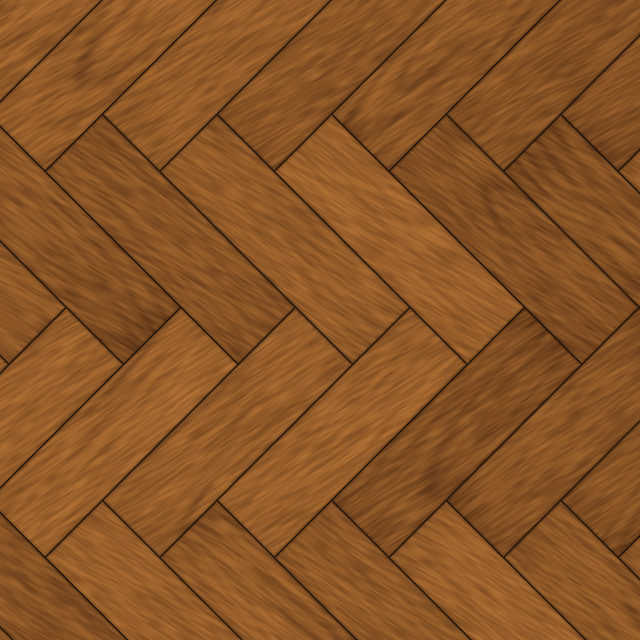
Write a Shadertoy shader that draws this texture.

```glsl
const float PLANK_WIDTH = 0.1266;  // fraction of the canvas height
const float PLANK_RATIO = 3.37;    // plank length over width
const float JOINT_HALF_WIDTH = 0.009;
const vec2 ANCHOR = vec2(0.160, 0.8216);
const vec3 DARK_WOOD = vec3(0.36, 0.203, 0.085);
const vec3 LIGHT_WOOD = vec3(0.70, 0.445, 0.205);
const vec3 JOINT_COLOR = vec3(0.12, 0.07, 0.03);

struct Plank {
    vec2 local;  // x along the plank, y across it, in plank widths
    vec2 id;
};

float hash(vec2 p) {
    vec3 q = fract(p.xyx * 0.1031);
    q += dot(q, q.yzx + 33.33);
    return fract((q.x + q.y) * q.z);
}

float noise(vec2 p) {
    vec2 cell = floor(p);
    vec2 f = fract(p);
    f = f * f * (3.0 - 2.0 * f);
    float low = mix(hash(cell), hash(cell + vec2(1, 0)), f.x);
    float high = mix(hash(cell + vec2(0, 1)), hash(cell + vec2(1, 1)), f.x);
    return mix(low, high, f.y);
}

// p.x runs down to the right, p.y up to the right
Plank herringbone(vec2 p, float ratio) {
    float row = floor((p.x - p.y) / (2.0 * ratio));
    vec2 q = p - row * ratio * vec2(1, -1);

    // Falling planks
    float column = floor(q.y) + 1.0;
    vec2 falling = q - column + vec2(0, 1);
    if (falling.x >= 0.0 && falling.x <= ratio)
        return Plank(falling, vec2(column, row));

    // Rising planks belong to this row or the one below
    float below = step(0.5 * ratio, q.x - q.y);
    q -= below * ratio * vec2(1, -1);
    column = floor(q.x);
    return Plank((q - column).yx, vec2(column + 41.0, row + below + 17.0));
}

// Short slanted strokes along the wood
float fineGrain(vec2 p, vec2 offset) {
    float bend = 0.16 * noise(p * vec2(0.6, 1.0) + offset);
    vec2 q = vec2(p.x, p.y - 0.22 * p.x + bend);
    float broad = noise(q * vec2(3.0, 20.0) + offset);
    float thin = noise(q * vec2(5.5, 40.0) + offset.yx);
    return 0.35 * broad + 0.65 * thin - 0.5;
}

// Long arched growth rings that fade in and out in patches
float growthRings(vec2 p, vec2 offset, float ratio) {
    vec2 center = vec2(ratio * hash(offset), hash(offset + 5.0) * 1.4 - 0.2);
    float radius = length((p - center) * vec2(0.22, 1.0));
    float warp = noise(p * vec2(0.9, 2.0) + offset);
    float ring = 0.5 + 0.5 * sin(34.0 * radius + 5.0 * warp);
    float patchiness = smoothstep(0.25, 0.8, noise(p * vec2(0.9, 1.5) + offset.yx));
    return ring * ring * patchiness;
}

vec3 woodColor(Plank plank, float ratio) {
    vec2 p = plank.local;
    vec2 offset = 90.0 * vec2(hash(plank.id + 3.7), hash(plank.id + 61.3));
    float ringStrength = mix(0.03, 0.27, smoothstep(0.3, 0.9, hash(plank.id + 23.0)));
    float endDistance = min(p.x, ratio - p.x);

    float tone = 0.61 + 0.30 * (hash(plank.id + 9.0) - 0.5);
    tone += 0.62 * fineGrain(p, offset);
    tone += 0.12 * (noise(p * vec2(0.8, 1.6) + offset) - 0.5);
    tone -= ringStrength * growthRings(p, offset, ratio);
    tone -= 0.18 * hash(plank.id + 77.0) * smoothstep(0.6, 0.0, endDistance);
    return mix(DARK_WOOD, LIGHT_WOOD, clamp(tone, -0.15, 1.1));
}

float edgeDistance(vec2 p, float ratio) {
    vec2 d = min(p, vec2(ratio, 1.0) - p);
    return min(d.x, d.y);
}

void mainImage(out vec4 fragColor, in vec2 fragCoord) {
    vec2 d = fragCoord / iResolution.y - ANCHOR;
    vec2 p = vec2(d.x - d.y, d.x + d.y) * inversesqrt(2.0) / PLANK_WIDTH;
    float pixel = 1.0 / (iResolution.y * PLANK_WIDTH);

    Plank plank = herringbone(p, PLANK_RATIO);
    vec3 color = woodColor(plank, PLANK_RATIO);

    // Rounded shading beside the thin dark joints
    float edge = edgeDistance(plank.local, PLANK_RATIO);
    color *= mix(0.78, 1.0, smoothstep(0.0, 0.05, edge));
    float joint = 1.0 - smoothstep(-0.5, 0.5, (edge - JOINT_HALF_WIDTH) / pixel);
    color = mix(color, JOINT_COLOR, 0.92 * joint);

    fragColor = vec4(color, 1.0);
}
```
